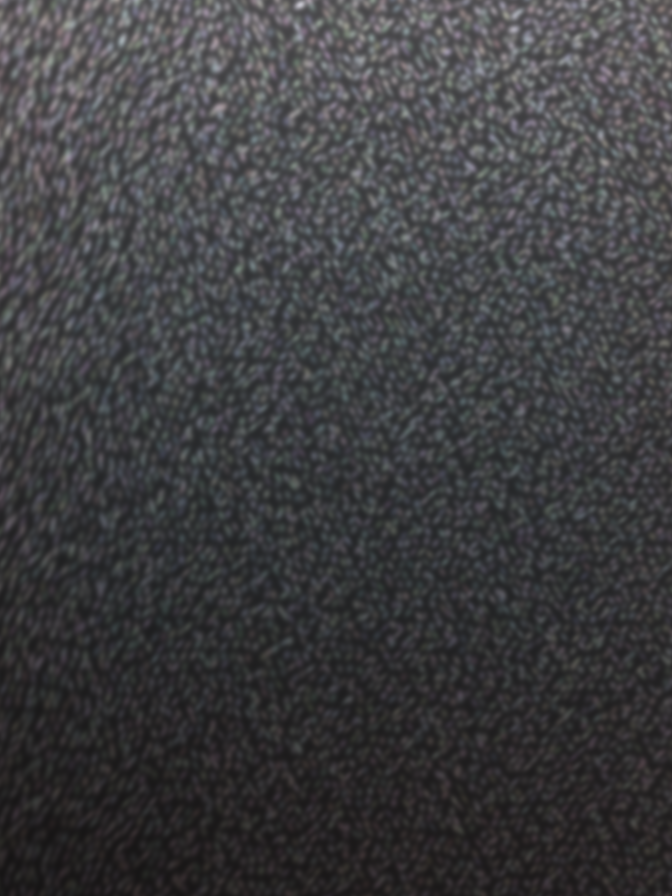
A Shadertoy shader for this texture:

```glsl
#define COLUMNS 92.0
#define ROWS_LEFT 77.0
#define ROWS_GAIN 13.0
#define JITTER 0.6
#define CONTRAST 0.54
#define CHROMA 0.3
#define LONG_GRAIN vec2(5.8, 3.2)
#define ROUND_GRAIN vec2(5.6, 4.9)
#define COOL vec3(0.965, 1.0, 1.045)
#define WARM vec3(1.05, 0.97, 0.985)
#define PALE vec3(1.0, 0.99, 1.02)

vec3 hash3(vec2 cell) {
    vec3 phase = vec3(dot(cell, vec2(127.1, 311.7)),
                      dot(cell, vec2(269.5, 183.3)),
                      dot(cell, vec2(113.5, 271.9)));
    return fract(sin(phase) * 43758.55);
}

// Staggered, jittered stitches summed as soft ellipses of mixed slant
vec3 weave(vec2 q, float roundness) {
    vec2 falloff = mix(LONG_GRAIN, ROUND_GRAIN, roundness);
    float lean = mix(0.34, 0.12, roundness);
    float spread = mix(0.3, 0.9, roundness);
    vec3 sum = vec3(0.0);
    for (int j = -2; j <= 2; j++) {
        float row = floor(q.y) + float(j);
        float stagger = 0.5 * mod(row, 2.0);
        float column = floor(q.x - stagger);
        for (int i = -2; i <= 2; i++) {
            vec2 cell = vec2(column + float(i), row);
            vec3 shape = hash3(cell);
            vec3 dye = hash3(cell + 171.0) - 0.5;
            vec2 center = cell + vec2(stagger, 0.0) + 0.5 + JITTER * (shape.xy - 0.5);
            vec2 d = q - center;
            d.x -= (lean + spread * (shape.z - 0.5)) * d.y;
            float stitch = exp(-dot(d * d, falloff));
            float strength = 0.65 + 0.7 * fract(shape.z * 7.0);
            sum += stitch * (strength + CHROMA * dye);
        }
    }
    float mean = 3.14159 / sqrt(falloff.x * falloff.y);
    return sum - mean;
}

// Broad, faint unevenness of the cloth
float patches(vec2 p) {
    return sin(p.x * 17.0 + 2.0 * sin(p.y * 11.0))
         * sin(p.y * 19.0 + 2.0 * sin(p.x * 13.0 + 1.0));
}

void mainImage(out vec4 fragColor, in vec2 fragCoord) {
    vec2 uv = fragCoord / iResolution.xy;
    vec2 p = fragCoord / iResolution.y;

    // Rows tighten toward the right, and the threads bend slightly
    vec2 q = vec2(p.x * COLUMNS, p.y * (ROWS_LEFT + ROWS_GAIN * uv.x));
    q += 0.3 * vec2(sin(p.y * 23.0 + p.x * 9.0), sin(p.x * 27.0 - p.y * 8.0));
    float roundness = smoothstep(0.0, 0.55, uv.x + 0.15 * (1.0 - uv.y));
    vec3 threads = weave(q, roundness);

    // Light falls from the top, with a weak glow at the lower right
    float light = 0.133 + 0.135 * uv.y + 0.145 * uv.y * uv.y;
    light += 0.04 * (uv.x - 0.5) * (1.0 - 1.5 * uv.y);
    light *= 1.0 + 0.02 * patches(p);

    // Cool centre between a warm lower edge and a pale top
    vec3 tint = mix(WARM, COOL, smoothstep(0.0, 0.42, uv.y));
    tint = mix(tint, PALE, smoothstep(0.6, 1.0, uv.y));
    tint = mix(tint, WARM, 0.45 * smoothstep(0.3, 0.55, abs(uv.x - 0.5)));

    vec3 color = light * tint * (1.0 + CONTRAST * threads);
    fragColor = vec4(clamp(color, 0.0, 1.0), 1.0);
}
```
